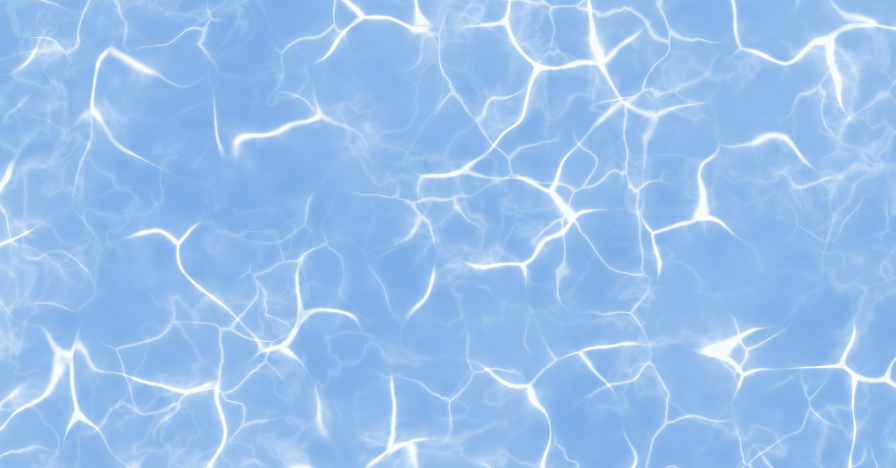
This texture is drawn by a Shadertoy shader. Its source:

```glsl
// Sunlit pool water: a warped web of white caustic filaments over soft blue.

const vec3  DEEP_BLUE   = vec3(0.500, 0.690, 0.914);
const vec3  SUN_WHITE   = vec3(0.965, 0.988, 0.996);
const float CELLS       = 4.4;    // main web cells per canvas height
const float FINE_SCALE  = 1.50;   // faint web relative to the main web
const float BEND        = 0.65;   // slow bending of the filaments
const float WOBBLE      = 0.22;   // quick bending of the filaments
const float JITTER      = 0.92;   // irregularity of the cells
const float THIN        = 0.010;  // width of the weakest filaments
const float THICK       = 0.016;  // extra width of the strongest ones
const float KNOT        = 0.026;  // extra width where filaments meet
const float CORE_LIGHT  = 0.78;
const float GLOW_LIGHT  = 0.27;
const float HAZE_LIGHT  = 0.10;
const float FINE_LIGHT  = 0.62;
const float WISP_LIGHT  = 0.29;
const float BODY_LIGHT  = 0.12;   // slow unevenness of the water
const float RIPPLE      = 0.09;   // small unevenness of the water

float hash(vec2 p) {
    return fract(sin(dot(p, vec2(127.1, 311.7))) * 43758.5453);
}

vec2 hash2(vec2 p) {
    return vec2(hash(p), hash(p + 57.3));
}

float noise(vec2 p) {
    vec2 i = floor(p), f = fract(p);
    f = f * f * (3.0 - 2.0 * f);
    return mix(mix(hash(i), hash(i + vec2(1, 0)), f.x),
               mix(hash(i + vec2(0, 1)), hash(i + vec2(1, 1)), f.x), f.y);
}

float fbm(vec2 p) {
    float sum = 0.0, amp = 0.5;
    for (int i = 0; i < 4; i++) {
        sum += amp * noise(p);
        p = mat2(1.6, 1.2, -1.2, 1.6) * p + 7.1;
        amp *= 0.5;
    }
    return sum / 0.9375;
}

vec2 warp(vec2 p) {
    vec2 slow = vec2(noise(p * 1.2 + 3.7), noise(p * 1.2 + 41.2)) - 0.5;
    vec2 quick = vec2(noise(p * 3.2 + 17.9), noise(p * 3.2 + 71.4)) - 0.5;
    return p + BEND * slow + WOBBLE * quick;
}

// x: closeness to the nearest cell border, y: closeness to a corner (0 = on it)
vec2 web(vec2 p) {
    vec2 cell = floor(p);
    vec3 near = vec3(9.0);
    for (int y = -1; y <= 1; y++)
    for (int x = -1; x <= 1; x++) {
        vec2 c = cell + vec2(x, y);
        float d = length(c + 0.5 + JITTER * (hash2(c) - 0.5) - p);
        if (d < near.x)      near = vec3(d, near.xy);
        else if (d < near.y) near = vec3(near.x, d, near.y);
        else if (d < near.z) near.z = d;
    }
    return vec2(near.y - near.x, near.z - near.x) / 1.5;
}

// Bright threads that taper, fade out and swell into glassy lenses at knots
float filaments(vec2 p, float pixel) {
    vec2 w = web(warp(p));
    float strength = smoothstep(0.26, 0.64, noise(p * 1.9 + 23.0));
    float knot = exp(-w.y * w.y / 0.010) * smoothstep(0.45, 0.8, noise(p * 1.9 + 5.0));
    float width = max(THIN + THICK * strength + KNOT * knot, 0.65 * pixel);
    float r = w.x / width;
    float core = exp(-r * r * mix(1.0, r * r, knot));
    core *= 1.0 - 0.4 * knot * smoothstep(0.8, 0.2, r);
    float fibres = smoothstep(0.2, 0.8, fbm(p * 6.0 + 11.0)) * 1.6 + 0.2;
    float glow = GLOW_LIGHT * exp(-w.x / 0.055) + HAZE_LIGHT * exp(-w.x / 0.2);
    return CORE_LIGHT * core * (0.06 + 0.94 * strength)
         + glow * fibres * (0.15 + 0.85 * strength);
}

// Fainter threads that appear only in patches, crossing the main web
float fineWeb(vec2 p, float pixel) {
    vec2 q = warp(p * FINE_SCALE + 31.0);
    float patches = smoothstep(0.38, 0.82, noise(p * 1.7 + 63.0));
    float d = web(q + 0.2 * (fbm(q * 2.5) - 0.5)).x;
    float r = d / max(0.024, 0.8 * pixel * FINE_SCALE);
    return FINE_LIGHT * patches * (0.68 * exp(-r * r) + 0.32 * exp(-d / 0.09));
}

// Silky veils drawn out along the creases of a bent noise field
float wisps(vec2 p) {
    vec2 q = p + 1.1 * vec2(fbm(p * 1.1 + 9.0), fbm(p * 1.1 + 83.0));
    float crease = exp(-24.0 * abs(fbm(q * 1.5 + 13.0) - 0.5));
    float patches = smoothstep(0.25, 0.75, noise(p * 1.1 + 47.0));
    return crease * patches;
}

void mainImage(out vec4 fragColor, in vec2 fragCoord) {
    vec2 p = fragCoord / iResolution.y * CELLS;
    float pixel = CELLS / iResolution.y;

    // Uneven water body
    float light = BODY_LIGHT * smoothstep(0.25, 0.75, fbm(p * 0.9 + 2.0));
    light += RIPPLE * (fbm(p * vec2(5.0, 8.0)) - 0.5);

    // Layers of light from the sharp web down to the veils
    light += filaments(p, pixel) + fineWeb(p, pixel);
    light += WISP_LIGHT * (wisps(p) + 0.7 * wisps(p * 1.7 + 19.0));

    fragColor = vec4(mix(DEEP_BLUE, SUN_WHITE, clamp(light, 0.0, 1.0)), 1.0);
}
```
